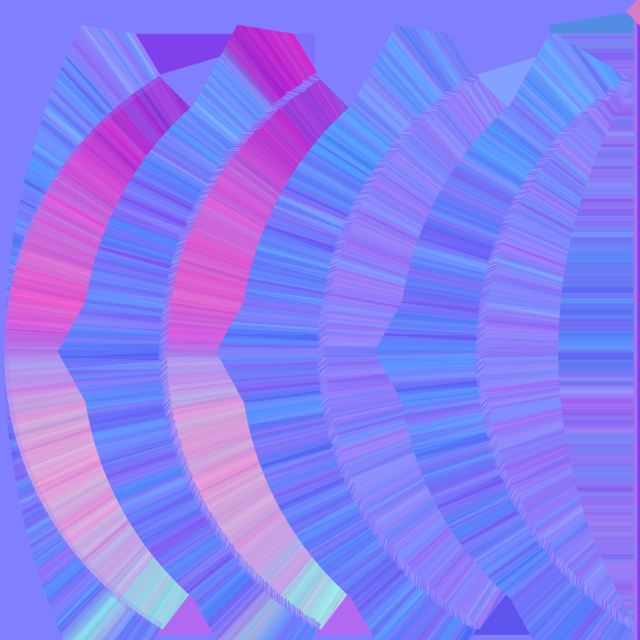
Give the GLSL for this texture map, as a three.js fragment shader.

```glsl
varying vec2 vUv;

const float SOFT = 0.0014;
const float PERIOD = 0.2474;
const vec2 FIRST_CENTER = vec2(0.510, 0.4505);
const float RIDGE_RADIUS = 0.504;
const float EDGE_X = 0.1276;
const float EDGE_RADIUS = 0.513;
const float END_ANGLE = 1.03;
const float CAP_ANGLE = 0.873;
const float COLUMN_X = 0.990;

const vec3 BASE = vec3(0.50, 0.50, 1.00);
const vec3 BLUE = vec3(0.43, 0.49, 0.98);
const vec3 SKY = vec3(0.40, 0.60, 0.99);
const vec3 VIOLET = vec3(0.54, 0.51, 0.98);
const vec3 PURPLE = vec3(0.50, 0.25, 0.92);
const vec3 MAGENTA = vec3(0.72, 0.20, 0.82);
const vec3 DEEP_ORCHID = vec3(0.61, 0.25, 0.86);
const vec3 ORCHID = vec3(0.76, 0.40, 0.90);
const vec3 ROSE = vec3(0.86, 0.39, 0.82);
const vec3 LAVENDER = vec3(0.71, 0.58, 0.93);
const vec3 PEACH = vec3(0.85, 0.63, 0.86);
const vec3 LILAC = vec3(0.73, 0.67, 0.91);
const vec3 MINT = vec3(0.64, 0.82, 0.90);
const vec3 INDIGO = vec3(0.37, 0.33, 0.93);

float hash(vec2 p) {
  return fract(sin(dot(p, vec2(127.1, 311.7))) * 43758.5453);
}

float noise(float x, float seed) {
  float i = floor(x);
  return mix(hash(vec2(i, seed)), hash(vec2(i + 1.0, seed)), smoothstep(0.1, 0.9, fract(x)));
}

float above(float d) { return smoothstep(-SOFT, SOFT, d); }

// Sideways bend of a circle at height d from its middle
float arc(float d, float radius) {
  return radius - sqrt(max(radius * radius - d * d, 0.0));
}

float edgeCurve(float y) {
  float d = abs(y - FIRST_CENTER.y);
  return EDGE_X + min(arc(d, EDGE_RADIUS), 0.171 + 0.55 * (d - 0.379));
}

// Tint of long streaks, with tapering wedges
vec3 streaks(float t, float across, float seed) {
  float hue = noise(t * 24.0, seed) + 0.7 * noise(t * 80.0, seed + 3.0)
            + 0.6 * noise(t * 240.0, seed + 5.0) - 1.15;
  float light = noise(t * 42.0, seed + 7.0) + 0.6 * noise(t * 170.0, seed + 9.0) - 0.8;
  float cell = t * 36.0;
  float strength = hash(vec2(floor(cell), seed + 11.0)) - 0.5;
  float width = 0.08 + 0.36 * across * hash(vec2(floor(cell), seed + 13.0));
  float wedge = strength * (1.0 - smoothstep(width, width + 0.05, abs(fract(cell) - 0.5)));
  return hue * vec3(0.13, -0.09, -0.02) + light * vec3(0.06, 0.09, 0.02)
       + wedge * vec3(0.06, 0.19, 0.02);
}

vec3 warmPanel(float a) {
  vec3 c = mix(LILAC, PEACH, smoothstep(-0.85, -0.50, a));
  c = mix(c, LAVENDER, smoothstep(-0.25, -0.06, a));
  c = mix(c, ORCHID, smoothstep(-0.05, 0.04, a));
  c = mix(c, ROSE, smoothstep(0.03, 0.18, a));
  c = mix(c, ORCHID, 0.5 * smoothstep(0.25, 0.45, a));
  c = mix(c, MAGENTA, smoothstep(0.50, 0.87, a));
  c = mix(c, DEEP_ORCHID, above(a - CAP_ANGLE));
  return mix(c, MINT, above(-CAP_ANGLE - a));
}

// One folded blade: outer and inner panels meeting at a ridge
vec3 blade(vec2 p, float k) {
  vec2 u = p - FIRST_CENTER - vec2(k * PERIOD, 0.0);
  float r = length(u);
  float a = atan(u.y, -u.x);
  float warm = 1.0 - step(1.5, k);
  float second = 1.0 - step(0.5, abs(k - 1.0));
  float third = 1.0 - step(0.5, abs(k - 2.0));
  float across = clamp(abs(r - RIDGE_RADIUS) / 0.12, 0.0, 1.0);

  vec3 inner = mix(VIOLET, warmPanel(a), warm);
  inner += streaks(a, across, 2.0 + k * 31.0) * mix(0.8, 0.65, warm);
  vec3 outer = mix(BLUE, SKY, 0.7 * smoothstep(0.40, 0.65, a));
  outer = mix(outer, mix(VIOLET, MAGENTA, second), warm * smoothstep(0.83, 0.88, a));
  float gleam = smoothstep(-0.94, -0.89, a) * (1.0 - smoothstep(-0.86, -0.80, a));
  outer = mix(outer, MINT, 0.8 * gleam * warm);
  outer += streaks(a, 1.0 - across, 17.0 + k * 31.0);

  // Flat facets beyond the blade ends
  vec3 color = BASE;
  float facetLine = u.y - 0.432 - 0.3 * (u.x + 0.263);
  float quad = above(facetLine) * above(0.947 - p.y) * above(a - END_ANGLE) * warm;
  quad *= mix(1.0, 0.25 * above(-0.265 - u.x), second);
  color = mix(color, PURPLE, quad);
  color = mix(color, vec3(0.52, 0.63, 1.0), third * above(-facetLine) * step(0.0, u.y));
  vec3 foot = mix(mix(BASE, INDIGO, third), vec3(0.69, 0.41, 0.94), warm);
  color = mix(color, foot, step(u.y, 0.0) * above(p.y - 0.008));

  float innerMask = above(0.169 - u.x - u.y) * above(0.074 - u.x + 0.76 * u.y);
  float topLine = 0.961 - 0.16 * (p.x - 0.126 - k * PERIOD);
  float outerMask = above(END_ANGLE - abs(a)) * above(topLine - p.y);
  float outside = above(r - RIDGE_RADIUS);
  color = mix(color, inner, innerMask * (1.0 - outside));
  color = mix(color, outer, outerMask * outside);

  // Hatched seam along the ridge
  float seam = 1.0 - smoothstep(0.004, 0.008, abs(r - RIDGE_RADIUS + 0.003 * noise(a * 150.0, k)));
  float hatch = noise(a * 260.0 + r * 420.0, 41.0) - 0.5;
  vec3 seamColor = VIOLET + hatch * vec3(0.12, 0.20, 0.08);
  color = mix(color, seamColor, seam * mix(0.25, 0.75, step(0.5, k)) * above(END_ANGLE - abs(a)));
  float outline = 0.0065 + arc(u.y, 1.15);
  return mix(color, BASE, (1.0 - step(0.5, k)) * above(outline - p.x));
}

void main() {
  vec2 p = vUv;
  float fold = (p.x - edgeCurve(p.y)) / PERIOD;
  float nearest = floor(fold + 0.5);
  vec3 color = mix(blade(p, clamp(nearest, 0.0, 3.0)), blade(p, clamp(nearest + 1.0, 0.0, 3.0)),
                   above((fold - nearest) * PERIOD));

  // Level streaks in the right-hand panel and its upper corner
  float height = p.y - FIRST_CENTER.y;
  float blueBand = smoothstep(-0.08, 0.0, height) * (1.0 - smoothstep(0.13, 0.22, height));
  vec3 level = mix(vec3(0.55, 0.48, 0.96), vec3(0.38, 0.50, 0.97), blueBand);
  level += 0.8 * streaks(p.y * 1.6, 0.8, 151.0);
  float panel = above(p.x - 0.8724 - arc(height, 0.81)) * above(0.875 - p.y);
  float corner = above(p.y - 0.948 + 0.6 * (p.x - 0.866)) * above(0.948 - p.y) * above(p.x - 0.866);
  color = mix(color, level, max(panel, corner));
  float strip = above(p.y - 0.948) * above(0.961 + 0.16 * (p.x - 0.859) - p.y) * above(p.x - 0.859);
  color = mix(color, vec3(0.32, 0.55, 0.89), strip);

  // Narrow column and pink tip at the far right
  vec3 column = mix(VIOLET, ORCHID, 0.7 * noise(p.y * 60.0, 171.0));
  column = mix(column, PURPLE, above(p.x - 0.996));
  color = mix(color, column, above(p.x - COLUMN_X));
  color = mix(color, vec3(0.85, 0.48, 0.78), above(p.x - 0.978 - abs(p.y - 0.982)));
  gl_FragColor = vec4(clamp(color, 0.0, 1.0), 1.0);
}
```
